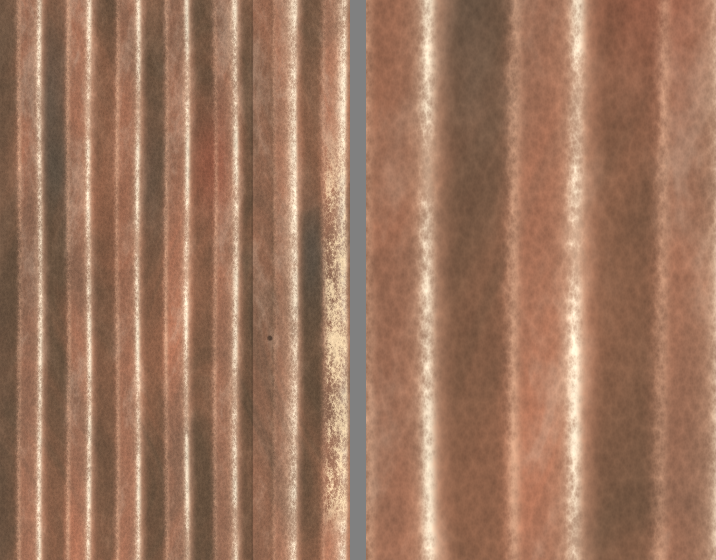
Left: the whole. Right: its middle third, enlarged.
Write a Shadertoy shader that draws this texture.

```glsl
// Rusted corrugated metal sheet: seven upright ribs with worn, sunlit edges and one overlap seam.

vec2 hash2(vec2 p) {
    vec3 q = fract(p.xyx * vec3(0.1031, 0.1030, 0.0973));
    q += dot(q, q.yzx + 33.33);
    return fract((q.xx + q.yz) * q.zy);
}

// Cellular noise: distance to the nearest jittered point
float cells(vec2 p) {
    vec2 base = floor(p);
    float nearest = 2.0;
    for (int j = -1; j <= 1; j++)
        for (int i = -1; i <= 1; i++) {
            vec2 cell = base + vec2(i, j);
            nearest = min(nearest, length(cell + hash2(cell) - p));
        }
    return nearest;
}

// Three cellular octaves, centred near zero
float grain(vec2 p) {
    float sum = 0.0, amp = 0.5;
    for (int i = 0; i < 3; i++) {
        sum += amp * (cells(p) - 0.47);
        p = mat2(1.6, 1.2, -1.2, 1.6) * p + 7.3;
        amp *= 0.65;
    }
    return sum;
}

// Layered, warped sines for broad stains, roughly -1 to 1
float stain(vec2 p) {
    float sum = 0.0, amp = 0.5;
    for (int i = 0; i < 5; i++) {
        p += 0.7 * sin(p.yx * 1.3 + float(i) * 2.1);
        sum += amp * sin(p.x) * cos(p.y);
        p = mat2(1.3, 1.0, -1.0, 1.3) * p;
        amp *= 0.65;
    }
    return sum;
}

float blob(vec2 p, vec2 centre, vec2 size) {
    p = (p - centre) / size;
    return exp(-dot(p, p));
}

void mainImage(out vec4 fragColor, in vec2 fragCoord) {
    vec2 uv = fragCoord / iResolution.xy;
    vec2 p = uv * vec2(1.0, 1.6);

    // Surface noise
    float fine = grain(p * vec2(120.0, 85.0));
    float coarse = grain(p * vec2(32.0, 19.0) + 40.0);
    float broad = stain(p * vec2(9.0, 4.5) + 3.0);
    float streak = stain(p * vec2(30.0, 11.0) + 11.0);

    // Rib coordinate: e = 0 on the bright edge, the raised face lies to its left
    float lap = smoothstep(0.720, 0.724, uv.x);
    float along = (uv.x - 0.03 * lap - 0.114) / 0.14;
    along += 0.015 * sin(p.y * 5.0 + uv.x * 9.0) + 0.02 * fine;
    float id = floor(along + 0.5);
    float e = along - id;
    float worn = smoothstep(3.5, 5.0, id);
    float last = step(5.5, id);

    // Valley and face, with the lapped strip raised beside the seam
    float face = smoothstep(-0.56, -0.36, e + step(0.40, e) * -1.0)
               * (1.0 - smoothstep(0.0, 0.22, e) * step(e, 0.40));
    face = max(face, 0.7 * lap * (1.0 - smoothstep(0.76, 0.80, uv.x)));
    vec3 valley = mix(vec3(0.42, 0.33, 0.255), vec3(0.54, 0.375, 0.285), clamp(0.4 + 0.9 * broad, 0.0, 1.0));
    vec3 rust = mix(vec3(0.575, 0.425, 0.34), vec3(0.69, 0.455, 0.35), clamp(0.4 + 0.9 * broad, 0.0, 1.0));
    vec3 col = mix(valley, rust, face);

    // Pale zinc showing softly through the faces
    float zinc = smoothstep(-0.15, 0.7, 0.7 * streak + 0.8 * coarse + 0.5 * (uv.y - 0.5));
    col = mix(col, vec3(0.68, 0.57, 0.49), zinc * (0.10 + 0.45 * face));

    // Broad soot, a redder patch and a dull left margin
    float soot = blob(uv, vec2(0.14, 0.84), vec2(0.06, 0.12))
               + 0.8 * blob(uv, vec2(0.16, 0.69), vec2(0.05, 0.07))
               + 0.6 * blob(uv, vec2(0.43, 0.68), vec2(0.04, 0.12))
               + 1.2 * blob(uv, vec2(0.89, 0.55), vec2(0.04, 0.09));
    col = mix(col, vec3(0.35, 0.32, 0.28), 0.6 * min(soot, 1.2) * (1.0 - 0.5 * face));
    col = mix(col, vec3(0.62, 0.35, 0.27), 0.6 * blob(uv, vec2(0.60, 0.71), vec2(0.06, 0.10)));
    col = mix(col, vec3(0.62, 0.40, 0.30), 0.4 * blob(uv, vec2(0.33, 0.62), vec2(0.08, 0.22)));
    col = mix(col, vec3(0.42, 0.33, 0.26), 0.6 * (1.0 - smoothstep(0.0, 0.07, uv.x)));

    // Lit crease on the left of each face
    float crease = exp(-pow((e + 0.415) / 0.045, 2.0)) * (1.0 - 0.5 * worn);
    col = mix(col, vec3(0.82, 0.64, 0.52), crease * clamp(0.5 + 0.35 * broad + 0.5 * fine, 0.1, 0.8));

    // Bright edge: soft glow under a mostly continuous, uneven core
    float side = e < 0.0 ? mix(0.05, 0.12, worn) : 0.045;
    float glow = exp(-pow(e / (side * 2.2), 2.0));
    float core = exp(-pow(e / side, 2.0));
    float broken = stain(vec2(id * 5.7, p.y * 14.0));
    col = mix(col, vec3(0.80, 0.63, 0.51), 0.6 * glow);
    float fleck = smoothstep(-0.45, 0.45, 0.6 * broken + 0.9 * fine + 0.5 * coarse + 0.1);
    col = mix(col, vec3(0.97, 0.89, 0.78), core * (0.3 + 0.7 * fleck));

    // Cream flaking across the last face
    float patchy = last * smoothstep(-0.46, -0.32, e) * (1.0 - smoothstep(-0.02, 0.10, e));
    patchy *= smoothstep(0.04, 0.12, uv.y) * (1.0 - smoothstep(0.60, 0.80, uv.y));
    float flake = smoothstep(-0.45, 0.35, fine + coarse + 0.5 * streak);
    col = mix(col, vec3(0.94, 0.83, 0.67), patchy * flake * 0.9);

    // Seam shadow and one nail hole
    col *= 1.0 - 0.12 * exp(-pow((uv.x - 0.721) / 0.003, 2.0));
    float nail = length(p - vec2(0.771, 0.634));
    col *= 1.0 - 0.4 * (1.0 - smoothstep(0.004, 0.010, nail));

    // Fine pitting and slow changes of light
    col *= 1.0 + 0.24 * fine + 0.16 * coarse + 0.05 * streak + 0.07 * broad;
    fragColor = vec4(clamp(col, 0.0, 1.0), 1.0);
}
```
